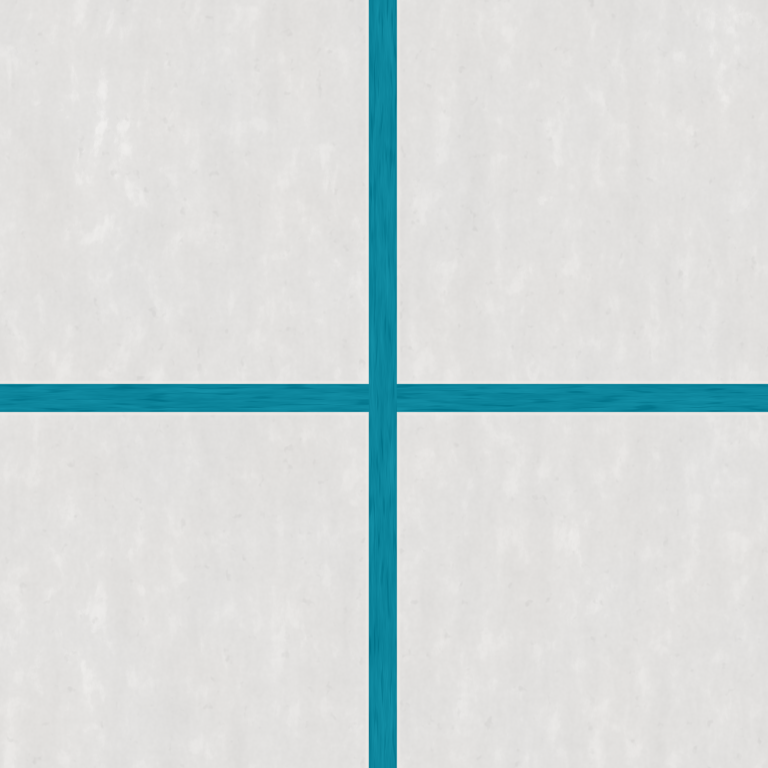
This texture is drawn by a three.js fragment shader. Its source:

```glsl
varying vec2 vUv;

const vec2 CROSS_CENTER = vec2(0.4985, 0.4818);
const float BAR_HALF_WIDTH = 0.0182;
const float EDGE_SOFTNESS = 0.0011;
const vec3 STONE = vec3(0.886, 0.881, 0.874);
const vec3 TEAL = vec3(0.053, 0.525, 0.615);

vec2 gradient(vec2 cell) {
  vec3 p = fract(cell.xyx * vec3(0.1031, 0.1030, 0.0973));
  p += dot(p, p.yzx + 33.33);
  float angle = 6.2832 * fract((p.x + p.y) * p.z);
  return vec2(cos(angle), sin(angle));
}

// Gradient noise, roughly -0.7 to 0.7
float noise(vec2 p) {
  vec2 i = floor(p);
  vec2 f = p - i;
  vec2 u = f * f * f * (f * (f * 6.0 - 15.0) + 10.0);
  float a = dot(gradient(i), f);
  float b = dot(gradient(i + vec2(1.0, 0.0)), f - vec2(1.0, 0.0));
  float c = dot(gradient(i + vec2(0.0, 1.0)), f - vec2(0.0, 1.0));
  float d = dot(gradient(i + vec2(1.0, 1.0)), f - vec2(1.0, 1.0));
  return mix(mix(a, b, u.x), mix(c, d, u.x), u.y);
}

float fbm(vec2 p, int octaves) {
  float sum = 0.0;
  float weight = 0.5;
  for (int i = 0; i < 6; i++) {
    if (i >= octaves) break;
    sum += weight * noise(p);
    p = p * 2.03 + vec2(17.3, 9.1);
    weight *= 0.58;
  }
  return sum;
}

// Soft elliptical patch
float patchMask(vec2 p, vec2 center, vec2 radius) {
  vec2 q = (p - center) / radius;
  return exp(-dot(q, q));
}

float barMask(float dist, float halfWidth) {
  return 1.0 - smoothstep(halfWidth - EDGE_SOFTNESS, halfWidth + EDGE_SOFTNESS, dist);
}

vec3 stoneColor(vec2 p, vec2 tile) {
  vec2 q = p + tile * vec2(5.7, 3.1);
  vec2 warp = 0.012 * vec2(noise(q * 14.0), noise(q * 14.0 + 40.0));
  float streaks = fbm((q + warp) * vec2(24.0, 3.5), 4);
  float mottling = fbm((q + warp) * vec2(34.0, 22.0), 5);
  float grain = noise(q * vec2(150.0, 120.0)) + 0.6 * noise(q * 260.0);

  // Chalky veins and worn patches
  float chalk = patchMask(p, vec2(0.13, 0.83), vec2(0.07, 0.15));
  chalk += 0.8 * patchMask(p, vec2(0.705, 0.72), vec2(0.025, 0.20));
  chalk += 0.8 * patchMask(p, vec2(0.94, 0.91), vec2(0.06, 0.11));
  chalk += 0.6 * patchMask(p, vec2(0.42, 0.66), vec2(0.04, 0.15));
  chalk += 0.6 * patchMask(p, vec2(0.10, 0.17), vec2(0.06, 0.15));
  chalk += 0.5 * patchMask(p, vec2(0.75, 0.23), vec2(0.03, 0.14));
  float flakes = smoothstep(0.08, 0.34, mottling + 0.4 * streaks);
  float pits = smoothstep(0.20, 0.42, fbm(q * vec2(52.0, 44.0) + 71.0, 3));

  float shade = 0.030 * streaks + 0.025 * mottling + 0.010 * grain;
  shade += chalk * (0.007 + 0.018 * flakes) + 0.012 * flakes - 0.030 * pits;
  vec3 tint = vec3(0.003, 0.0, -0.003) * noise(q * 9.0 + 20.0);
  return STONE + shade + tint;
}

// Fibres run along the x axis of p
vec3 barColor(vec2 p) {
  p.y += 0.002 * noise(p * vec2(12.0, 30.0));
  float fibres = fbm(p * vec2(14.0, 170.0), 4);
  float scratches = smoothstep(0.12, 0.48, noise(p * vec2(22.0, 280.0) + 31.0));
  float cloud = noise(p * vec2(9.0, 45.0) + 12.0);
  float shade = 0.085 * fibres + 0.025 * cloud - 0.045 * scratches;
  return TEAL + shade * vec3(0.65, 1.0, 1.0);
}

void main() {
  vec2 offset = vUv - CROSS_CENTER;
  vec2 dist = abs(offset);
  float edge = min(dist.x, dist.y) - BAR_HALF_WIDTH;
  vec3 color = stoneColor(vUv, step(0.0, offset));

  // Pale warm rim beside the bars
  float rim = exp(-pow((edge - 0.0025) / 0.0018, 2.0));
  color = mix(color, vec3(0.945, 0.925, 0.905), 0.6 * rim);

  vec3 horizontal = barColor(vUv);
  vec3 vertical = barColor(vUv.yx + 3.0);

  // Slightly darker long edges
  vec2 border = smoothstep(0.75, 1.0, dist / BAR_HALF_WIDTH);
  horizontal -= 0.025 * border.y * smoothstep(0.0, 0.02, dist.x - BAR_HALF_WIDTH);
  vertical -= 0.025 * border.x * smoothstep(0.0, 0.02, dist.y - BAR_HALF_WIDTH);

  color = mix(color, horizontal, barMask(dist.y, BAR_HALF_WIDTH));
  color = mix(color, vertical, barMask(dist.x, BAR_HALF_WIDTH));
  gl_FragColor = vec4(clamp(color, 0.0, 1.0), 1.0);
}
```
